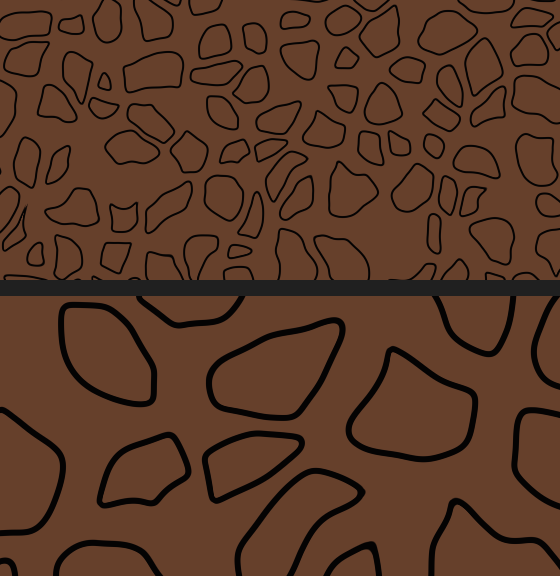
Top, the full canvas; bottom, a detail of the centre.
This pattern is drawn by a Shadertoy shader. Its source:

```glsl
// Brown hide covered with hand-drawn black outlines of irregular pebble shapes.

const vec3 HIDE = vec3(0.40, 0.25, 0.17);
const vec3 INK = vec3(0.015, 0.01, 0.01);
const float ROWS = 6.0;          // pebbles along the canvas height
const float HALF_LINE = 0.0215;  // half stroke width, in pebble cells

vec2 hash2(vec2 p) {
    vec3 q = fract(p.xyx * vec3(0.1031, 0.1030, 0.0973));
    q += dot(q, q.yzx + 33.33);
    return fract((q.xx + q.yz) * q.zy);
}

// Smooth vector noise in -1..1
vec2 noise2(vec2 p) {
    vec2 i = floor(p), f = fract(p);
    f = f * f * (3.0 - 2.0 * f);
    vec2 low = mix(hash2(i), hash2(i + vec2(1, 0)), f.x);
    vec2 high = mix(hash2(i + vec2(0, 1)), hash2(i + vec2(1, 1)), f.x);
    return 2.0 * mix(low, high, f.y) - 1.0;
}

vec2 seedPoint(vec2 cell) {
    return cell + 0.5 + 0.86 * (hash2(cell + 71.0) - 0.5);
}

vec2 nearestCell(vec2 p) {
    vec2 best = floor(p);
    float bestDist = 1e3;
    for (int y = -1; y <= 1; y++)
    for (int x = -1; x <= 1; x++) {
        vec2 cell = floor(p) + vec2(x, y);
        float dist = length(seedPoint(cell) - p);
        if (dist < bestDist) { bestDist = dist; best = cell; }
    }
    return best;
}

// Bent band through the seed: makes a pebble long or bean-shaped
float bentBand(vec2 p, float angle, float bend, float halfWidth) {
    float c = cos(angle), s = sin(angle);
    vec2 q = vec2(c * p.x + s * p.y, c * p.y - s * p.x);
    return abs(q.y + bend * (q.x * q.x - 0.06)) - halfWidth;
}

// Negative inside a pebble: rounded cell walls joined with a bent band
float pebble(vec2 p) {
    p += 0.30 * noise2(p * 0.8 + 5.0) + 0.045 * noise2(p * 3.2);
    vec2 cell = nearestCell(p);
    vec2 seed = seedPoint(cell);
    vec2 shape = hash2(cell + 13.0);
    vec2 style = hash2(cell + 137.0);

    float sharpness = mix(13.0, 34.0, style.x);
    float inset = 0.075 + 0.13 * style.y * style.y * style.y;
    float angle = mix(-0.5, 2.2, shape.x);
    float bend = 2.2 * (shape.y - 0.5);
    float halfWidth = mix(0.30, 0.62, fract(7.0 * shape.x + 3.0 * style.y));

    float sum = exp(sharpness * bentBand(p - seed, angle, bend, halfWidth));
    for (int y = -2; y <= 2; y++)
    for (int x = -2; x <= 2; x++) {
        if (x == 0 && y == 0) continue;
        vec2 other = seedPoint(cell + vec2(x, y));
        float wall = dot(p - 0.5 * (seed + other), normalize(other - seed));
        sum += exp(sharpness * wall);
    }
    return log(sum) / sharpness + inset;
}

// Distance to the outline, corrected by the local slope of the field
float outlineDistance(vec2 p) {
    const float STEP = 0.008;
    float d = pebble(p);
    vec2 slope = vec2(pebble(p + vec2(STEP, 0)), pebble(p + vec2(0, STEP))) - d;
    return abs(d) / clamp(length(slope) / STEP, 0.5, 1.8);
}

void mainImage(out vec4 fragColor, in vec2 fragCoord) {
    float pixel = ROWS / iResolution.y;
    float dist = outlineDistance(fragCoord * pixel + 20.0);
    float ink = 1.0 - smoothstep(-0.65 * pixel, 0.65 * pixel, dist - HALF_LINE);
    fragColor = vec4(mix(HIDE, INK, ink), 1.0);
}
```
